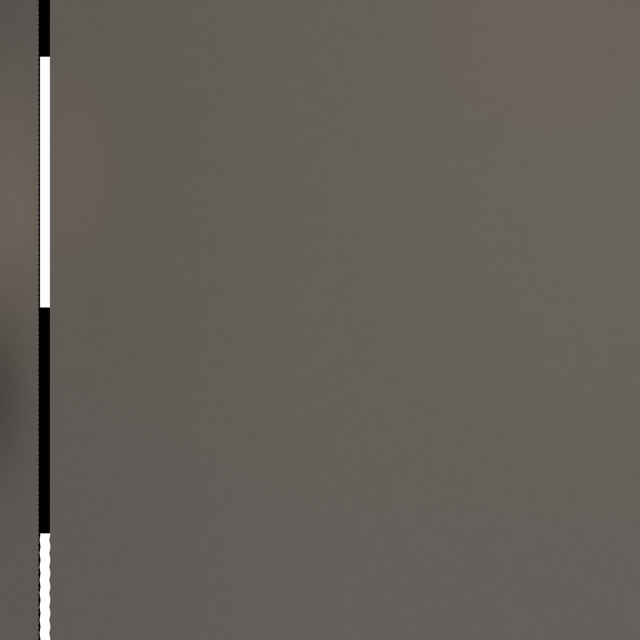
This texture is drawn by a WebGL 1 fragment shader. Its source:

```glsl
precision highp float;
uniform vec2 u_resolution;

// Sine-free hash of a lattice cell
float hash(vec2 cell) {
  vec3 p = fract(vec3(cell.xyx) * 0.1031);
  p += dot(p, p.yzx + 33.33);
  return fract((p.x + p.y) * p.z);
}

float valueNoise(vec2 p) {
  vec2 i = floor(p);
  vec2 f = fract(p);
  f = f * f * (3.0 - 2.0 * f);
  float low = mix(hash(i), hash(i + vec2(1.0, 0.0)), f.x);
  float high = mix(hash(i + vec2(0.0, 1.0)), hash(i + vec2(1.0)), f.x);
  return mix(low, high, f.y);
}

// Soft elliptical falloff
float glow(vec2 p, vec2 center, vec2 radius) {
  vec2 d = (p - center) / radius;
  return exp(-dot(d, d));
}

// Smoothed interval: 1 between lo and hi
float band(float x, float lo, float hi, float blur) {
  return smoothstep(lo - blur, lo + blur, x)
       - smoothstep(hi - blur, hi + blur, x);
}

vec3 mainPanel(vec2 p) {
  vec3 color = mix(vec3(0.375, 0.355, 0.332), vec3(0.396, 0.374, 0.350),
                   smoothstep(0.06, 0.55, p.x));
  color += vec3(0.018, 0.018, 0.015) * glow(p, vec2(1.0, 0.72), vec2(0.35, 0.4));
  color += vec3(0.016, 0.002, 0.0) * glow(p, vec2(0.83, 0.96), vec2(0.13, 0.12));
  color += vec3(0.025, 0.012, 0.008) * glow(p, vec2(0.1, 0.74), vec2(0.09, 0.16));
  color += vec3(0.0, 0.0, 0.006) * (1.0 - smoothstep(0.0, 0.45, p.y));
  return color;
}

vec3 sidePanel(vec2 p) {
  vec3 color = vec3(0.365, 0.347, 0.325);
  color += vec3(0.055, 0.035, 0.020) * glow(p, vec2(0.02, 0.68), vec2(0.07, 0.16));
  color -= vec3(0.075) * glow(p, vec2(-0.01, 0.38), vec2(0.05, 0.13));
  color -= vec3(0.025) * glow(p, vec2(0.0, 1.0), vec2(0.08, 0.1));
  return color;
}

// Fine grain with a faint broader mottling
float grain(vec2 p) {
  float fine = valueNoise(p * 300.0) - 0.5;
  float broad = valueNoise(p * 70.0) - 0.5;
  return fine * 0.012 + broad * 0.005;
}

// Alternating light and dark segments, measured down from the top
float lightSegments(float y, float blur) {
  float along = mod(1.0 - y - 0.0885 + 0.1, 0.7448) - 0.1;
  return band(along, 0.0, 0.392, blur);
}

void main() {
  vec2 p = gl_FragCoord.xy / u_resolution;
  float blur = 0.8 / min(u_resolution.x, u_resolution.y);

  // Two softly lit panels
  vec3 color = mix(sidePanel(p), mainPanel(p), smoothstep(0.06, 0.078, p.x));
  color += grain(p);

  // Dark groove with a finely notched left edge
  float notch = 0.0008 * smoothstep(0.3, 0.7, abs(fract(p.y * 128.0) - 0.5) * 2.0);
  float groove = band(p.x, 0.0608 - notch, 0.0779, blur);
  color = mix(color, vec3(0.005), groove);

  // Bright inlays, the lower one slightly rippled
  float lower = 1.0 - smoothstep(0.16, 0.17, p.y);
  float ripple = 0.0007 * lower * (abs(fract(p.y * 48.0) - 0.5) * 4.0 - 1.0);
  float inlay = band(p.x, 0.0625 + ripple, 0.0781 + ripple, blur);
  color = mix(color, vec3(0.995), inlay * lightSegments(p.y, blur));

  gl_FragColor = vec4(color, 1.0);
}
```
